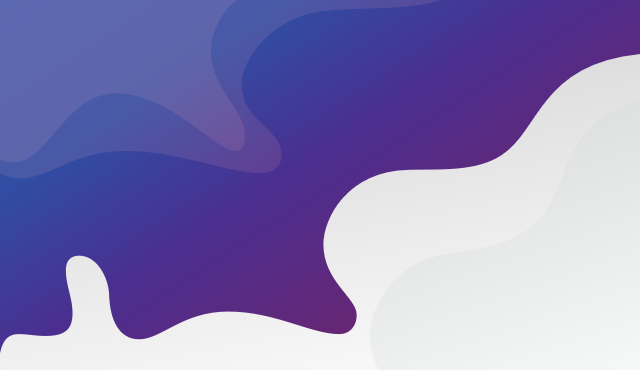
This background is drawn by a Shadertoy shader. Its source:

```glsl
const float UNITS = 100.0;        // canvas height in drawing units
const int CURVE_STEPS = 16;
const float OUTSIDE = 20.0;       // margin for closing shapes off canvas

const vec3 BLUE = vec3(0.185, 0.305, 0.640);
const vec3 INDIGO = vec3(0.295, 0.180, 0.560);
const vec3 PLUM = vec3(0.395, 0.150, 0.460);
const vec2 DUSK_AXIS = vec2(0.55, 0.835);
const vec3 DUSK_STOPS = vec3(43.0, 83.0, 124.0);

const vec3 VEIL_COOL = vec3(0.85, 0.72, 0.86);
const vec3 VEIL_WARM = vec3(0.93, 0.58, 0.66);
const float VEIL_ALPHA = 0.14;
const float VEIL_REACH = 75.0;

const vec3 PAPER_SHADE = vec3(0.865);
const vec3 PAPER_LIGHT = vec3(0.970);
const vec2 PAPER_AXIS = vec2(0.2, 1.0);
const vec2 PAPER_RANGE = vec2(45.0, 119.0);

const vec3 FOLD_SHADE = vec3(0.876, 0.882, 0.880);
const vec3 FOLD_LIGHT = vec3(0.966, 0.972, 0.972);
const vec2 FOLD_AXIS = vec2(0.35, 1.0);
const vec2 FOLD_RANGE = vec2(90.0, 160.5);

// Path state: sample point, pen position, squared distance, inside sign
vec2 point, pen;
float nearest, side;

void moveTo(float x, float y) {
    pen = vec2(x, y);
    nearest = 1e6;
    side = -1.0;
}

void lineTo(vec2 end) {
    vec2 edge = end - pen, offset = point - pen;
    vec2 gap = offset - edge * clamp(dot(offset, edge) / max(dot(edge, edge), 1e-6), 0.0, 1.0);
    nearest = min(nearest, dot(gap, gap));
    if ((pen.y > point.y) != (end.y > point.y)
        && offset.x < edge.x * offset.y / edge.y) side = -side;
    pen = end;
}

void curveTo(float ax, float ay, float bx, float by, float x, float y) {
    vec2 start = pen, a = vec2(ax, ay), b = vec2(bx, by), end = vec2(x, y);
    for (int i = 1; i <= CURVE_STEPS; i++) {
        float t = float(i) / float(CURVE_STEPS), s = 1.0 - t;
        lineTo(s * s * s * start + 3.0 * s * t * (s * a + t * b) + t * t * t * end);
    }
}

// Close the path around two off-canvas corners and return its coverage
float fillVia(vec2 cornerA, vec2 cornerB, vec2 start) {
    lineTo(vec2(cornerA.x, pen.y));
    lineTo(cornerA);
    lineTo(cornerB);
    lineTo(vec2(cornerB.x, start.y));
    lineTo(start);
    return clamp(0.5 + side * sqrt(nearest) * iResolution.y / UNITS, 0.0, 1.0);
}

float outerVeil() {
    moveTo(119.8, 100.2);
    curveTo(110.4, 96.8, 96.8, 98.4, 86.0, 96.8);
    curveTo(73.2, 94.8, 65.3, 83.8, 65.3, 77.3);
    curveTo(65.3, 67.1, 76.1, 65.5, 76.1, 58.1);
    curveTo(76.1, 55.0, 73.9, 53.2, 70.3, 53.2);
    curveTo(61.3, 53.2, 48.6, 59.2, 34.0, 59.2);
    curveTo(19.6, 59.2, 13.7, 51.8, 5.4, 51.8);
    curveTo(3.4, 51.8, 1.6, 52.3, 0.0, 53.2);
    return fillVia(vec2(-OUTSIDE, UNITS + OUTSIDE), vec2(119.8, UNITS + OUTSIDE), vec2(119.8, 100.2));
}

float innerVeil() {
    moveTo(64.2, 100.2);
    curveTo(59.2, 96.2, 57.0, 91.0, 57.0, 86.0);
    curveTo(57.0, 76.1, 66.2, 70.5, 66.2, 63.3);
    curveTo(66.2, 60.8, 65.3, 59.2, 63.5, 59.2);
    curveTo(58.3, 59.2, 45.7, 74.8, 31.5, 74.8);
    curveTo(17.3, 74.8, 13.3, 56.1, 3.6, 56.1);
    curveTo(2.3, 56.1, 1.1, 56.3, 0.0, 57.0);
    return fillVia(vec2(-OUTSIDE, UNITS + OUTSIDE), vec2(64.2, UNITS + OUTSIDE), vec2(64.2, 100.2));
}

float paper(float right) {
    moveTo(0.0, 4.5);
    curveTo(0.7, 8.1, 2.3, 9.7, 5.0, 9.7);
    curveTo(7.7, 9.7, 9.5, 9.2, 12.2, 9.2);
    curveTo(17.1, 9.2, 19.6, 10.6, 19.6, 15.3);
    curveTo(19.6, 19.6, 17.8, 22.7, 17.8, 27.0);
    curveTo(17.8, 29.5, 19.1, 30.9, 21.4, 30.9);
    curveTo(26.1, 30.9, 29.3, 25.2, 29.5, 20.3);
    curveTo(29.7, 13.5, 32.2, 8.3, 37.6, 8.3);
    curveTo(43.7, 8.3, 49.3, 15.8, 61.7, 15.8);
    curveTo(74.3, 15.8, 84.0, 9.7, 91.7, 9.7);
    curveTo(94.8, 9.7, 96.4, 12.2, 96.4, 14.9);
    curveTo(96.4, 19.6, 87.4, 23.9, 87.4, 34.0);
    curveTo(87.4, 41.0, 93.9, 53.8, 110.4, 54.1);
    curveTo(119.4, 54.3, 128.8, 53.6, 135.6, 58.1);
    curveTo(146.0, 64.9, 146.0, 82.7, 173.0, 85.4);
    return fillVia(vec2(right, -OUTSIDE), vec2(-OUTSIDE), vec2(0.0, 4.5));
}

float fold(float right) {
    moveTo(102.9, -1.4);
    curveTo(100.9, 2.7, 100.0, 5.9, 100.0, 9.2);
    curveTo(100.0, 16.2, 105.4, 28.4, 119.4, 31.1);
    curveTo(127.9, 32.9, 137.8, 32.9, 145.3, 40.3);
    curveTo(154.3, 49.3, 150.9, 66.9, 173.0, 73.0);
    return fillVia(vec2(right, -OUTSIDE), vec2(102.9, -OUTSIDE), vec2(102.9, -1.4));
}

float ramp(float value, vec2 range) {
    return clamp((value - range.x) / (range.y - range.x), 0.0, 1.0);
}

void mainImage(out vec4 fragColor, in vec2 fragCoord) {
    point = fragCoord / iResolution.y * UNITS;
    float right = UNITS * iResolution.x / iResolution.y + OUTSIDE;
    vec2 fromTop = vec2(point.x, UNITS - point.y);

    // Diagonal dusk gradient
    float dusk = dot(fromTop, DUSK_AXIS);
    vec3 color = mix(BLUE, INDIGO, ramp(dusk, DUSK_STOPS.xy));
    color = mix(color, PLUM, ramp(dusk, DUSK_STOPS.yz));

    // Translucent veils
    vec3 veil = mix(VEIL_COOL, VEIL_WARM, ramp(dusk, vec2(0.0, VEIL_REACH)));
    color = mix(color, veil, VEIL_ALPHA * outerVeil());
    color = mix(color, veil, VEIL_ALPHA * innerVeil());

    // Pale paper and its soft fold
    vec3 sheet = mix(PAPER_SHADE, PAPER_LIGHT, ramp(dot(fromTop, PAPER_AXIS), PAPER_RANGE));
    vec3 crease = mix(FOLD_SHADE, FOLD_LIGHT, ramp(dot(fromTop, FOLD_AXIS), FOLD_RANGE));
    color = mix(color, mix(sheet, crease, fold(right)), paper(right));

    fragColor = vec4(color, 1.0);
}
```
